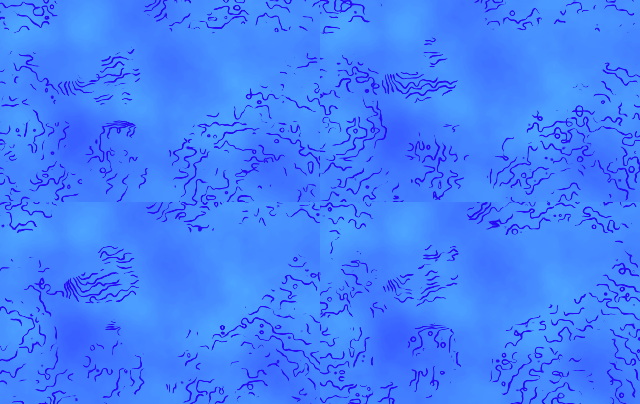
This pattern is drawn by a Shadertoy shader. Its source:

```glsl
// Cloudy blue tiles, two by two, with broken ink squiggles running along curved bands.

const vec2 REPEATS = vec2(2.0);
const vec2 TILE = vec2(1.58, 1.0);
const vec3 DEEP_BLUE = vec3(0.22, 0.37, 1.0);
const vec3 SKY_BLUE = vec3(0.31, 0.67, 1.0);
const vec3 INK = vec3(0.15, 0.03, 0.96);

// Inked regions: centre, radii
const vec4 REGIONS[11] = vec4[11](
    vec4(0.02, 0.36, 0.31, 0.40), vec4(0.20, 0.06, 0.20, 0.15),
    vec4(0.46, 0.57, 0.17, 0.08), vec4(0.59, 0.66, 0.10, 0.17),
    vec4(0.58, 0.20, 0.16, 0.21), vec4(1.09, 0.16, 0.25, 0.26),
    vec4(1.33, 0.36, 0.22, 0.20), vec4(1.49, 0.38, 0.13, 0.42),
    vec4(1.00, 0.97, 0.27, 0.13), vec4(1.42, 0.98, 0.20, 0.14),
    vec4(0.10, 0.97, 0.20, 0.13));

// Cloud tints: centre, strength (positive is lighter)
const vec3 TINTS[11] = vec3[11](
    vec3(0.82, 0.71, -0.36), vec3(0.41, 0.34, -0.45), vec3(0.70, 0.94, -0.35),
    vec3(1.32, 0.18, -0.40), vec3(1.53, 0.75, -0.30), vec3(0.12, 0.86, 0.40),
    vec3(1.09, 0.36, 0.38), vec3(0.10, 0.34, 0.36), vec3(0.41, 0.88, 0.28),
    vec3(0.70, 0.47, 0.25), vec3(1.15, 0.65, 0.16));

float hash(vec2 p) {
    return fract(sin(dot(p, vec2(127.1, 311.7))) * 43758.5453);
}

float noise(vec2 p) {
    vec2 i = floor(p), f = fract(p);
    f = f * f * (3.0 - 2.0 * f);
    return mix(mix(hash(i), hash(i + vec2(1, 0)), f.x),
               mix(hash(i + vec2(0, 1)), hash(i + vec2(1, 1)), f.x), f.y);
}

float fbm(vec2 p) {
    float sum = 0.0, amplitude = 0.5;
    for (int i = 0; i < 4; i++) {
        sum += amplitude * noise(p);
        p = mat2(1.6, 1.2, -1.2, 1.6) * p + 7.3;
        amplitude *= 0.5;
    }
    return sum;
}

// Positive inside the inked regions, falling off outside
float inkRegion(vec2 p) {
    float inside = -1.0;
    for (int i = 0; i < 11; i++) {
        inside = max(inside, 1.0 - length((p - REGIONS[i].xy) / REGIONS[i].zw));
    }
    return inside;
}

// Rings at the left, slanted hatching in the middle, a fan at the right
float bandPhase(vec2 p, vec2 seed) {
    float rings = 16.0 * length(p - vec2(0.04, 0.38));
    float hatch = 8.8 + 34.0 * (p.y - 0.58) - 9.0 * (p.x - 0.55);
    float fan = 16.0 * length(p - vec2(1.23, -0.07));
    float hatched = smoothstep(0.30, 0.42, p.x) * smoothstep(0.36, 0.44, p.y);
    float phase = mix(mix(rings, hatch, hatched), fan, smoothstep(0.74, 0.86, p.x));
    return phase + 1.25 * noise(p * 36.0 + seed) + 0.7 * noise(p * 15.0 - seed);
}

// Coverage of the contour lines, tapering where the ink breaks off
float squiggles(vec2 p, vec2 seed, float pixel) {
    const float STEP = 0.001;
    float phase = bandPhase(p, seed);
    vec2 slope = vec2(bandPhase(p + vec2(STEP, 0), seed),
                      bandPhase(p + vec2(0, STEP), seed)) - phase;
    float gradient = max(length(slope) / STEP, 8.0);
    float lineDistance = abs(fract(phase) - 0.5) / gradient;
    float patchiness = noise(p * 15.0 + seed * 1.7) * 0.7 + noise(p * 31.0 + seed) * 0.3;
    float presence = smoothstep(0.0, 0.14, min(inkRegion(p) * 1.5, 0.20) + patchiness - 0.58);
    float halfWidth = mix(0.0016, 0.0052, noise(p * 42.0 - seed)) * presence;
    float cover = 1.0 - smoothstep(-0.5 * pixel, 0.5 * pixel, lineDistance - halfWidth);
    return cover * smoothstep(0.0, 0.3, presence);
}

// Soft clouds with faint flaky steps
float cloudTone(vec2 p, vec2 seed) {
    float tone = 0.55 + 0.75 * (fbm(p * 4.0 + 3.0) - 0.47);
    for (int i = 0; i < 11; i++) {
        vec2 d = p - TINTS[i].xy;
        tone += TINTS[i].z * exp(-dot(d, d) * 50.0);
    }
    float flakes = tone + 0.14 * (fbm(p * 26.0 + seed) - 0.47);
    float steps = flakes * 12.0;
    float flaky = (floor(steps) + smoothstep(0.3, 0.7, fract(steps))) / 12.0;
    return clamp(mix(tone, flaky, 0.5), 0.0, 1.0);
}

void mainImage(out vec4 fragColor, in vec2 fragCoord) {
    vec2 grid = fragCoord / iResolution.xy * REPEATS;
    vec2 cell = floor(grid);
    vec2 p = fract(grid) * TILE;
    vec2 seed = 40.0 * vec2(hash(cell + 2.0), hash(cell + 9.0));
    float pixel = REPEATS.y / iResolution.y;

    vec3 color = mix(DEEP_BLUE, SKY_BLUE, cloudTone(p, seed));
    color = mix(color, INK, squiggles(p, seed, pixel));
    fragColor = vec4(color, 1.0);
}
```
